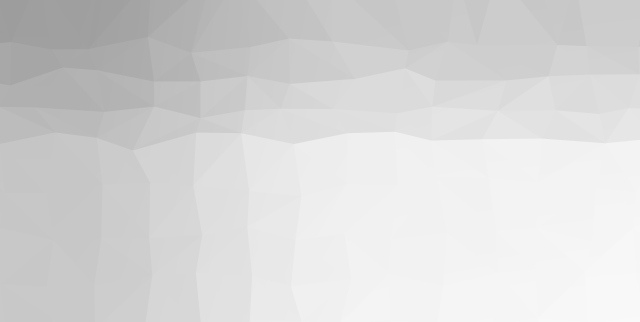
This background is drawn by a WebGL 2 fragment shader. Its source:

```glsl
#version 300 es
precision highp float;
// Pale grey low-poly facets: dark upper left, bright lower right, stepped bands.

#define COLUMNS 13.0
#define ROWS 9
#define SKY_ROWS 4
#define WAVE_HEIGHT 0.02
#define WAVE_RATE 25.0
#define JITTER_SKY vec2(0.33, 0.016)
#define JITTER_GROUND vec2(0.14, 0.03)
#define FACET_CONTRAST_SKY 0.022
#define FACET_CONTRAST_GROUND 0.008

uniform vec2 u_resolution;
out vec4 fragColor;

// Grey of each horizontal band, top to bottom, at the two sides
const float LEFT_TONE[5] = float[5](0.630, 0.657, 0.695, 0.735, 0.772);
const float RIGHT_TONE[5] = float[5](0.793, 0.815, 0.858, 0.878, 0.934);
// Horizontal position of a trough in each wavy band border
const vec4 TROUGH = vec4(0.34, 0.25, 0.35, 0.21);

float hash(vec2 p) {
    vec3 q = fract(vec3(p.xyx) * 0.1031);
    q += dot(q, q.yzx + 33.33);
    return fract((q.x + q.y) * q.z);
}

float cross2(vec2 a, vec2 b) {
    return a.x * b.y - a.y * b.x;
}

// Mesh corner in 0..1 canvas space, with y measured down from the top
vec2 corner(vec2 id) {
    bool ground = int(id.y) > SKY_ROWS;
    vec2 jitter = ground ? JITTER_GROUND : JITTER_SKY;
    vec2 offset = vec2(hash(id + 17.0), hash(id + 53.0)) * 2.0 - 1.0;
    float x = (id.x + offset.x * jitter.x) / COLUMNS;
    float y = 0.045 + 0.098 * id.y + 0.045 * max(id.y - 4.0, 0.0)
            - 0.12 * max(1.0 - id.y, 0.0) + offset.y * jitter.y;
    if (!ground && id.y > 0.5) {
        float phase = WAVE_RATE * (x - TROUGH[int(id.y) - 1]);
        y += WAVE_HEIGHT * cos(phase) * (1.0 - smoothstep(0.75, 0.95, x));
    }
    return vec2(x, y);
}

// Signed distance to a triangle's nearest edge line, positive inside
float inside(vec2 p, vec2 a, vec2 b, vec2 c) {
    float ab = cross2(normalize(b - a), p - a);
    float bc = cross2(normalize(c - b), p - b);
    float ca = cross2(normalize(a - c), p - c);
    return min(ab, min(bc, ca));
}

// Grey of one facet, from its band, its centre and a little random tilt
float facetTone(vec2 uv, vec2 center, vec2 id, float side) {
    int band = min(int(id.y), 4);
    bool ground = band == 4;
    float x = ground ? mix(center.x, (id.x + 0.5) / COLUMNS, 0.6) : center.x;
    x = mix(x, uv.x, ground ? 0.15 : 0.35);
    float tone = mix(LEFT_TONE[band], RIGHT_TONE[band], smoothstep(0.08, 0.56, x));
    tone += 0.025 * (mix(center.y, uv.y, 0.4) - 0.4);
    tone += 0.035 * max(x - 0.5, 0.0) * (0.5 + uv.y);
    float contrast = ground ? FACET_CONTRAST_GROUND : FACET_CONTRAST_SKY;
    return tone + contrast * (hash(id * 2.0 + vec2(side, 91.0)) - 0.5);
}

// Adds one facet as (weighted tone, weight)
vec2 facet(vec2 uv, vec2 a, vec2 b, vec2 c, vec2 id, float side) {
    vec2 scale = vec2(u_resolution.x / u_resolution.y, 1.0);
    float d = inside(uv * scale, a * scale, b * scale, c * scale);
    float cover = clamp(d * u_resolution.y + 0.5, 0.0, 1.0);
    return cover * vec2(facetTone(uv, (a + b + c) / 3.0, id, side), 1.0);
}

void main() {
    vec2 uv = gl_FragCoord.xy / u_resolution;
    uv.y = 1.0 - uv.y;

    // Split every nearby mesh cell in two along a random diagonal
    float column = floor(uv.x * COLUMNS);
    vec2 sum = vec2(0.0);
    for (int row = 0; row < ROWS; row++) {
        for (int k = -1; k <= 1; k++) {
            vec2 id = vec2(column + float(k), float(row));
            vec2 a = corner(id);
            vec2 b = corner(id + vec2(1.0, 0.0));
            vec2 c = corner(id + vec2(0.0, 1.0));
            vec2 d = corner(id + 1.0);
            bool flip = hash(id + 7.0) > 0.5;
            sum += facet(uv, a, b, flip ? c : d, id, 0.0);
            sum += facet(uv, flip ? b : a, d, c, id, 1.0);
        }
    }
    float tone = sum.x / max(sum.y, 0.0001);
    fragColor = vec4(vec3(tone), 1.0);
}
```
